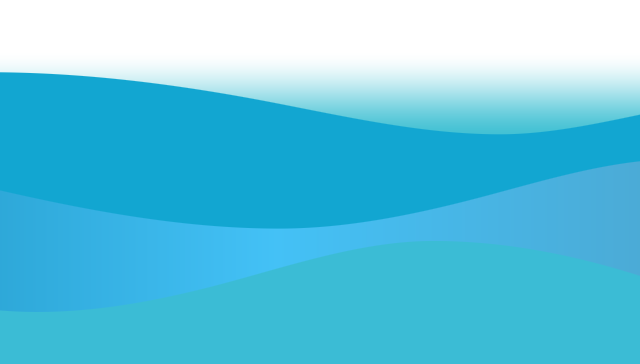
This background is drawn by a WebGL 2 fragment shader. Its source:

```glsl
#version 300 es
precision highp float;
// Layered blue and teal waves beneath a white sky that fades to turquoise.

uniform vec2 u_resolution;
out vec4 outColor;

// Cubic Hermite segment between knots holding (x, height, slope).
float hermite(float x, vec3 a, vec3 b) {
  float span = b.x - a.x;
  float t = (x - a.x) / span;
  float s = 1.0 - t;
  float rise = t * t * (3.0 - 2.0 * t);
  return mix(a.y, b.y, rise) + span * t * s * (a.z * s - b.z * t);
}

// Smooth crest line through four knots.
float crest(float x, vec3 a, vec3 b, vec3 c, vec3 d) {
  if (x < b.x) return hermite(x, a, b);
  if (x < c.x) return hermite(x, b, c);
  return hermite(x, c, d);
}

// Antialiased coverage of the area below a crest.
float below(float y, float height) {
  float d = height - y;
  return clamp(d / fwidth(d) + 0.5, 0.0, 1.0);
}

void main() {
  vec2 uv = gl_FragCoord.xy / u_resolution;

  // Sky
  vec3 turquoise = vec3(0.24, 0.75, 0.825);
  vec3 color = mix(vec3(1.0), turquoise, 1.0 - smoothstep(0.608, 0.862, uv.y));

  // Deep blue wave
  float deepCrest = crest(uv.x, vec3(0.0, 0.8014, -0.018), vec3(0.43, 0.717, -0.342),
                          vec3(0.781, 0.631, 0.0), vec3(1.0, 0.685, 0.368));
  color = mix(color, vec3(0.07, 0.65, 0.82), below(uv.y, deepCrest));

  // Light band, brightest left of centre
  vec3 band = mix(vec3(0.18, 0.66, 0.85), vec3(0.265, 0.757, 0.965), smoothstep(-0.1, 0.47, uv.x));
  band = mix(vec3(0.18, 0.66, 0.85), vec3(0.265, 0.757, 0.965), clamp(uv.x / 0.43, 0.0, 1.0));
  band = mix(band, vec3(0.295, 0.67, 0.84), clamp((uv.x - 0.43) / 0.57, 0.0, 1.0));
  float bandCrest = crest(uv.x, vec3(0.0, 0.477, -0.403), vec3(0.436, 0.372, 0.0),
                          vec3(0.768, 0.466, 0.473), vec3(1.0, 0.557, 0.193));
  color = mix(color, band, below(uv.y, bandCrest));

  // Teal foreground wave
  float tealCrest = crest(uv.x, vec3(0.059, 0.143, 0.0), vec3(0.378, 0.235, 0.491),
                          vec3(0.677, 0.338, 0.0), vec3(1.0, 0.242, -0.561));
  color = mix(color, vec3(0.23, 0.737, 0.835), below(uv.y, tealCrest));

  outColor = vec4(color, 1.0);
}
```
